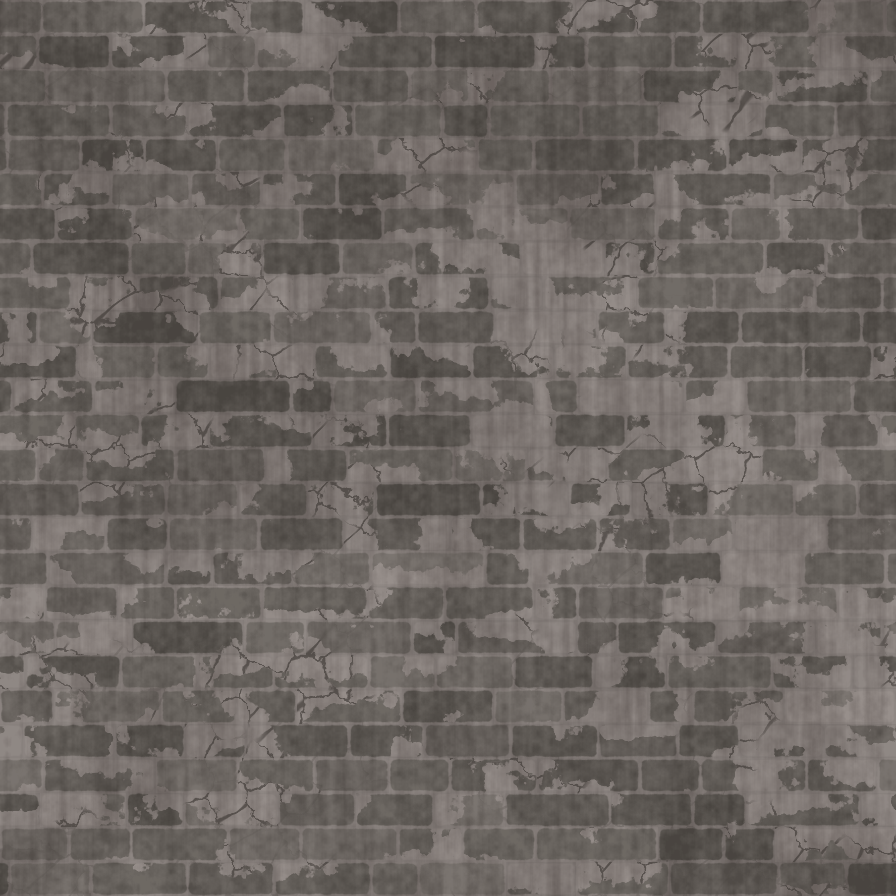
Give the GLSL for this texture, as a Shadertoy shader.

```glsl
const float ROWS = 26.0;
const float COLUMNS = 11.0;
const float JOINT = 0.0038;
const float CORNER = 0.0055;

const vec3 BRICK_DARK = vec3(0.285, 0.268, 0.250);
const vec3 BRICK_LIGHT = vec3(0.430, 0.410, 0.390);
const vec3 PLASTER_DARK = vec3(0.415, 0.383, 0.370);
const vec3 PLASTER_LIGHT = vec3(0.575, 0.545, 0.530);
const vec3 CRACK_COLOR = vec3(0.260, 0.240, 0.225);

float hash(vec2 p) {
    vec3 q = fract(vec3(p.xyx) * 0.1031);
    q += dot(q, q.yzx + 33.33);
    return fract((q.x + q.y) * q.z);
}

// Value noise that wraps after the given number of cells
float noise(vec2 p, vec2 period) {
    vec2 cell = floor(p), f = fract(p);
    f = f * f * (3.0 - 2.0 * f);
    vec2 a = mod(cell, period), b = mod(cell + 1.0, period);
    return mix(mix(hash(a), hash(vec2(b.x, a.y)), f.x),
               mix(hash(vec2(a.x, b.y)), hash(b), f.x), f.y);
}

// Layered noise centred on zero
float fbm(vec2 p, vec2 period) {
    float sum = 0.0, amplitude = 0.5;
    for (int i = 0; i < 4; i++) {
        sum += amplitude * (noise(p, period) - 0.5);
        p *= 2.0;
        period *= 2.0;
        amplitude *= 0.5;
    }
    return sum;
}

float tiledFbm(vec2 uv, vec2 frequency) {
    return fbm(uv * frequency, frequency);
}

// Left end of a brick, in columns, moved by a random amount
float jointAt(float column, float row) {
    return column + 0.6 * hash(vec2(mod(column, COLUMNS), row) + 17.0);
}

float roundedBox(vec2 p, vec2 halfSize, float radius) {
    vec2 d = abs(p) - halfSize + radius;
    return length(max(d, 0.0)) + min(max(d.x, d.y), 0.0) - radius;
}

// Gap between the two nearest scattered points: zero on cell borders
float cellBorder(vec2 p, float period) {
    vec2 cell = floor(p);
    float nearest = 9.0, second = 9.0;
    for (int y = -1; y <= 1; y++)
    for (int x = -1; x <= 1; x++) {
        vec2 c = cell + vec2(x, y);
        vec2 id = mod(c, period);
        float d = length(c + vec2(hash(id + 5.0), hash(id + 71.0)) - p);
        second = min(second, max(nearest, d));
        nearest = min(nearest, d);
    }
    return second - nearest;
}

void mainImage(out vec4 fragColor, in vec2 fragCoord) {
    vec2 uv = fragCoord / iResolution.y;
    float pixel = 1.0 / iResolution.y;

    // Brick layout with staggered rows and uneven lengths
    float row = floor(uv.y * ROWS);
    float rowId = mod(row, ROWS);
    float x = uv.x * COLUMNS + 0.5 * mod(row, 2.0);
    float column = floor(x);
    if (x < jointAt(column, rowId)) column -= 1.0;
    float left = jointAt(column, rowId);
    float right = jointAt(column + 1.0, rowId);
    vec2 size = vec2((right - left) / COLUMNS, 1.0 / ROWS);
    vec2 local = vec2((x - left) / COLUMNS, uv.y - row / ROWS);
    vec2 id = vec2(mod(column, COLUMNS), rowId);
    float tint = hash(id + 31.0);
    vec2 seed = floor(200.0 * vec2(hash(id + 3.0), hash(id + 59.0)));

    // Shared surface variation
    float clouds = tiledFbm(uv, vec2(6.0));
    float streaks = tiledFbm(uv, vec2(130.0, 9.0));
    float grain = tiledFbm(uv, vec2(110.0));

    // Brick face with a slightly worn outline
    float edge = roundedBox(local - 0.5 * size, 0.5 * (size - JOINT), CORNER);
    edge += 0.003 * grain;
    float face = 1.0 - smoothstep(-pixel, pixel, edge);

    // Ragged plaster remains, different on every brick
    float exposure = 0.08 + 1.0 * tiledFbm(uv + 0.37, vec2(5.0))
        + 0.55 * (hash(id + 83.0) - 0.5)
        + 1.0 * (noise(local * vec2(17.0, 30.0) + seed, vec2(1024.0)) - 0.5)
        + 0.45 * fbm(local * 95.0 + seed, vec2(1024.0));
    float bare = smoothstep(-0.025, 0.025, exposure);

    // Plaster with vertical stains and faint joints showing through
    float plasterTone = 0.5 + 1.2 * clouds + 0.9 * streaks + 0.6 * grain;
    vec3 color = mix(PLASTER_DARK, PLASTER_LIGHT, clamp(plasterTone, 0.0, 1.0));
    color *= 1.0 - 0.05 * (1.0 - face);
    color *= 1.0 + 0.06 * (tint - 0.5);

    // Broken cracks gathered in a few plaster areas
    vec2 warp = 0.02 * vec2(clouds, tiledFbm(uv + 0.61, vec2(12.0)));
    float border = cellBorder((uv + warp) * 22.0 + 0.3 * grain, 22.0);
    float crackArea = smoothstep(0.04, 0.12, tiledFbm(uv + 0.19, vec2(9.0)));
    float crack = (1.0 - smoothstep(0.02, 0.02 + 44.0 * pixel, border)) * crackArea;
    color = mix(color, CRACK_COLOR, 0.7 * crack * (1.0 - 0.7 * bare));

    // Dark bricks, some under a thin wash of plaster
    float brickTone = 0.5 + 0.55 * (tint - 0.5) + 0.6 * clouds + 0.6 * streaks + 0.9 * grain;
    vec3 brick = mix(BRICK_DARK, BRICK_LIGHT, clamp(brickTone, 0.0, 1.0));
    float opacity = mix(0.65, 1.0, smoothstep(0.0, 0.6, hash(id + 47.0)));
    color = mix(color, brick, face * bare * opacity);

    fragColor = vec4(color, 1.0);
}
```
